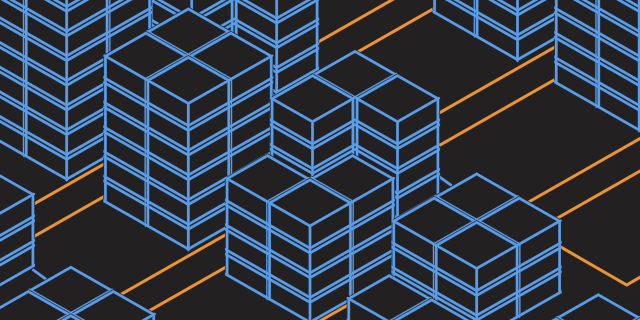
A Shadertoy shader for this background:

```glsl
// Isometric city of blue outlined cube towers above orange diagonal roads on a dark ground.

const vec3 DARK = vec3(0.133, 0.124, 0.128);
const vec3 BLUE = vec3(0.35, 0.62, 0.92);
const vec3 ORANGE = vec3(0.93, 0.58, 0.20);

// The design space is 768 by 384 units, with y pointing down.
const float HALF_WIDTH = 51.0;   // half the width of one cube
const float SLOPE = 0.57;        // rise of the isometric axes
const float RISE = HALF_WIDTH * SLOPE;
const float LEVEL = 29.6;        // height of one cube
const float LEAN = 0.869;        // vertical offset to distance from a sloped edge
const float INSET = 2.5;         // outline offset from a cube's border
const float STROKE = 1.65;       // half the outline thickness

float pixelSize;

float coverage(float d) {
    return smoothstep(0.75, -0.75, d / pixelSize);
}

float segment(vec2 p, vec2 a, vec2 b) {
    vec2 pa = p - a, ba = b - a;
    return length(pa - ba * clamp(dot(pa, ba) / dot(ba, ba), 0.0, 1.0));
}

// A stack of cubes; q is relative to the centre of its top face.
void drawColumn(inout vec3 color, vec2 q, float levels) {
    float x = abs(q.x);
    float depth = q.y + SLOPE * x - RISE;
    float top = (q.y - SLOPE * x + RISE) * LEAN;
    float bottom = (levels * LEVEL - depth) * LEAN;
    float inside = min(HALF_WIDTH - x, min(top, bottom));

    float line = abs(inside - INSET);
    line = min(line, abs(depth) * LEAN);
    line = min(line, max(x, -depth));

    // Paired strokes where one cube rests on another
    if (depth > 0.5 * LEVEL) {
        float seam = abs(depth - LEVEL * round(depth / LEVEL)) * LEAN;
        line = min(line, abs(seam - INSET));
    }
    vec3 surface = mix(DARK, BLUE, coverage(line - STROKE));
    color = mix(color, surface, coverage(-inside));
}

// Two by two columns, ordered back, right, left, front.
void drawTower(inout vec3 color, vec2 q, float levels, int first, int last) {
    for (int i = first; i <= last; i++) {
        vec2 cell = vec2(i % 2, i / 2);
        vec2 offset = vec2(cell.x - cell.y, cell.x + cell.y - 1.0);
        drawColumn(color, q - offset * vec2(HALF_WIDTH, RISE), levels);
    }
}

// Pairs of parallel lanes, and a corner at the lower right
float roads(vec2 p) {
    float across = p.y + SLOPE * p.x;
    float lane = mod(across - 287.5 + 84.0, 168.0) - 84.0;
    float d = abs(abs(lane) - 19.5) * LEAN;
    d = max(d, across - 700.0);
    d = min(d, segment(p, vec2(660, 289), vec2(752, 342)));
    return min(d, segment(p, vec2(752, 342), vec2(790, 320)));
}

void mainImage(out vec4 fragColor, in vec2 fragCoord) {
    pixelSize = 384.0 / iResolution.y;
    vec2 p = vec2(fragCoord.x, iResolution.y - fragCoord.y) * pixelSize;

    vec3 color = mix(DARK, ORANGE, coverage(roads(p) - 1.8));

    // Short spurs beside two towers
    float spurs = min(segment(p, vec2(527, 212), vec2(541, 222)),
                      segment(p, vec2(40, 324), vec2(55, 335)));
    color = mix(color, BLUE, coverage(spurs - STROKE));

    // Far towers along the top
    drawTower(color, p - vec2(621, -102), 4.0, 0, 3);
    drawTower(color, p - vec2(767, -136), 8.0, 0, 3);
    drawTower(color, p - vec2(281, -93), 8.0, 0, 2);
    drawTower(color, p - vec2(80, -77), 8.0, 0, 3);

    // Middle towers
    drawTower(color, p - vec2(226, 66), 6.0, 0, 3);
    drawTower(color, p - vec2(426, 117), 4.0, 0, 2);
    drawTower(color, p - vec2(-60, 232), 3.0, 0, 3);
    drawTower(color, p - vec2(372, 213), 4.0, 1, 3);

    // Near towers along the bottom
    drawTower(color, p - vec2(572, 264), 3.0, 0, 3);
    drawTower(color, p - vec2(85, 376), 4.0, 0, 3);
    drawTower(color, p - vec2(518, 357), 3.0, 2, 3);
    drawTower(color, p - vec2(718, 409), 3.0, 0, 3);

    fragColor = vec4(color, 1.0);
}
```
